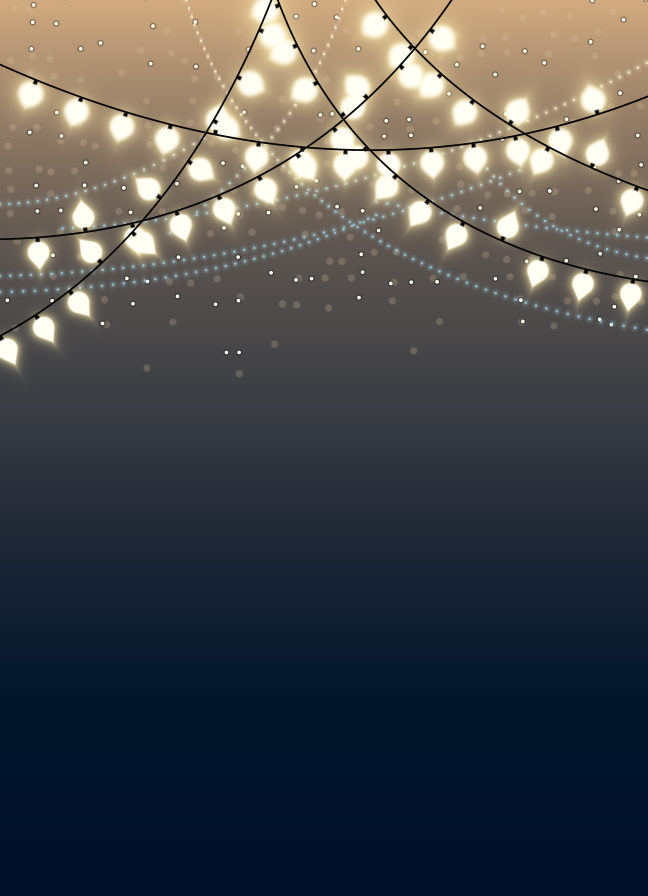
A WebGL 1 fragment shader for this background:

```glsl
precision highp float;
uniform vec2 u_resolution;

const vec3 BULB_WHITE = vec3(1.0, 1.0, 0.96);
const vec3 HALO_YELLOW = vec3(1.0, 0.93, 0.68);
const vec3 BOKEH_TAN = vec3(0.86, 0.76, 0.62);
const vec3 WIRE_BLACK = vec3(0.03, 0.025, 0.02);

float hash(vec2 p) {
  return fract(sin(dot(p, vec2(127.1, 311.7))) * 4375.85);
}

// Night sky, from navy at the foot to warm tan at the top
vec3 skyColor(float y) {
  vec3 c = mix(vec3(0.0, 0.06, 0.16), vec3(0.005, 0.085, 0.17), smoothstep(0.0, 0.22, y));
  c = mix(c, vec3(0.12, 0.155, 0.21), clamp((y - 0.22) / 0.18, 0.0, 1.0));
  c = mix(c, vec3(0.245, 0.252, 0.27), clamp((y - 0.40) / 0.17, 0.0, 1.0));
  c = mix(c, vec3(0.36, 0.33, 0.31), clamp((y - 0.57) / 0.15, 0.0, 1.0));
  c = mix(c, vec3(0.58, 0.49, 0.40), clamp((y - 0.72) / 0.15, 0.0, 1.0));
  return mix(c, vec3(0.82, 0.67, 0.50), clamp((y - 0.87) / 0.13, 0.0, 1.0));
}

// Quadratic curve, running from left to right
vec2 curvePoint(vec2 a, vec2 b, vec2 c, float t) {
  return mix(mix(a, b, t), mix(b, c, t), t);
}

vec2 curveTangent(vec2 a, vec2 b, vec2 c, float t) {
  return normalize(mix(b - a, c - b, t));
}

float curveParameter(vec2 a, vec2 b, vec2 c, float x) {
  float rise = b.x - a.x;
  float bend = a.x - 2.0 * b.x + c.x;
  float root = sqrt(max(rise * rise + bend * (x - a.x), 0.0));
  return clamp((x - a.x) / (rise + root), 0.0, 1.0);
}

// Round body with a pointed tip along the y axis
float bulbDistance(vec2 q, float radius, float roundness) {
  q.x = abs(q.x);
  float ball = length(q) - radius;
  float cone = q.y * 0.8 > q.x * 0.6 ? dot(q, vec2(0.8, 0.6)) - radius : ball;
  return mix(cone, ball, roundness);
}

// x: bulb cores, y: halo, z: wire and sockets
// spacing: bulbs per curve and phase; flip: first upturned bulb, step, last
vec3 lightString(vec2 p, vec2 a, vec2 b, vec2 c, vec2 spacing, vec3 flip, float aa) {
  float t = curveParameter(a, b, c, p.x);
  vec2 along = curveTangent(a, b, c, t);
  float wire = abs(dot(p - curvePoint(a, b, c, t), vec2(along.y, -along.x)));
  vec3 marks = vec3(0.0, 0.0, 1.0 - smoothstep(0.0003, 0.0006 + aa, wire));
  for (int i = 0; i < 16; i++) {
    float n = float(i);
    t = (n + spacing.y) / spacing.x;
    if (t > 0.98) break;
    vec2 anchor = curvePoint(a, b, c, t);
    along = curveTangent(a, b, c, t);
    bool upturned = n >= flip.x && n <= flip.z && mod(n - flip.x + 0.5, flip.y) < 1.0;
    vec2 hang = vec2(along.y, -along.x) * (upturned ? -1.0 : 1.0);
    vec2 q = vec2(dot(p - anchor, along), dot(p - anchor, hang));
    float power = smoothstep(0.68, 1.0, anchor.y);
    float d = bulbDistance(q - vec2(0.0, 0.0165), 0.0117 + 0.001 * power, 0.65 * power);
    float core = 1.0 - smoothstep(-aa - 0.003 * power, aa + 0.005 * power, d);
    float halo = exp(-max(d, 0.0) / mix(0.004, 0.008, power));
    vec2 box = abs(q - vec2(0.0, 0.0025)) - vec2(0.0022, 0.0025);
    float socket = 1.0 - smoothstep(-aa, aa, max(box.x, box.y));
    marks.x = max(marks.x, core);
    marks.y = 1.0 - (1.0 - marks.y) * (1.0 - 0.74 * halo);
    marks.z = max(marks.z, socket);
  }
  return marks;
}

vec3 joinStrings(vec3 s, vec3 t) {
  return vec3(max(s.x, t.x), 1.0 - (1.0 - s.y) * (1.0 - t.y), max(s.z, t.z));
}

// Evenly beaded strand, with a soft bloom around each bead
float beadStrand(vec2 p, vec2 a, vec2 b, vec2 c, float aa) {
  float count = floor((distance(a, b) + distance(b, c)) / 0.0115);
  float t = floor(curveParameter(a, b, c, p.x) * count + 0.5) / count;
  float d = distance(p, curvePoint(a, b, c, t));
  return max(1.0 - smoothstep(0.0008, 0.0012 + aa, d), 0.45 * exp(-d * d / 0.000012));
}

// Distance to a scattered speck, thinning out between two heights
float speckDistance(vec2 p, float cell, float density, vec2 heights, float seed) {
  vec2 id = floor(p / cell);
  vec2 jitter = vec2(hash(id + seed), hash(id + seed + 17.3));
  float d = length(p - (id + 0.22 + 0.56 * jitter) * cell);
  float chance = density * smoothstep(heights.x, heights.y, id.y * cell);
  return hash(id + seed + 41.7) < chance ? d : 1.0;
}

void main() {
  vec2 p = gl_FragCoord.xy / u_resolution.y;
  float aa = 1.0 / u_resolution.y;
  vec3 color = skyColor(p.y);

  // Pale bokeh and small ringed snow dots
  float bokeh = speckDistance(p, 0.025, 0.42, vec2(0.53, 0.74), 3.0);
  float snow = speckDistance(p, 0.026, 0.3, vec2(0.58, 0.66), 8.0);
  color = mix(color, BOKEH_TAN, 0.24 * (1.0 - smoothstep(0.0040 - aa, 0.0040 + aa, bokeh)));
  color = mix(color, WIRE_BLACK, 0.35 * (1.0 - smoothstep(0.0025, 0.0045, snow)));
  color = mix(color, BULB_WHITE, 1.0 - smoothstep(0.0014, 0.0016 + aa, snow));

  // Beaded strands, icy below and creamy above
  float beads = beadStrand(p, vec2(0.0, 0.772), vec2(0.12, 0.775), vec2(0.25, 0.86), aa);
  beads = max(beads, beadStrand(p, vec2(0.07, 0.745), vec2(0.42, 0.765), vec2(0.722, 0.93), aa));
  beads = max(beads, beadStrand(p, vec2(0.0, 0.692), vec2(0.30, 0.70), vec2(0.58, 0.81), aa));
  beads = max(beads, beadStrand(p, vec2(0.0, 0.674), vec2(0.25, 0.68), vec2(0.42, 0.76), aa));
  beads = max(beads, beadStrand(p, vec2(0.208, 1.0), vec2(0.30, 0.70), vec2(0.722, 0.632), aa));
  beads = max(beads, beadStrand(p, vec2(0.19, 0.74), vec2(0.34, 0.85), vec2(0.385, 1.0), aa));
  beads = max(beads, beadStrand(p, vec2(0.53, 0.83), vec2(0.60, 0.73), vec2(0.722, 0.712), aa));
  beads = max(beads, beadStrand(p, vec2(0.42, 0.775), vec2(0.58, 0.745), vec2(0.722, 0.735), aa));
  vec3 beadColor = mix(vec3(0.62, 0.82, 0.90), vec3(1.0, 0.96, 0.84), smoothstep(0.74, 0.88, p.y));
  color = mix(color, beadColor, 0.8 * beads);

  // Crossing bulb strings
  vec3 s = lightString(p, vec2(0.0, 0.928), vec2(0.3815, 0.757), vec2(0.722, 0.892), vec2(15.0, 0.8), vec3(4.0, 9.0, 13.0), aa);
  s = joinStrings(s, lightString(p, vec2(0.0, 0.733), vec2(0.3255, 0.74), vec2(0.504, 1.0), vec2(11.5, 0.75), vec3(1.0, 7.0, 8.0), aa));
  s = joinStrings(s, lightString(p, vec2(0.0, 0.625), vec2(0.195, 0.729), vec2(0.303, 1.0), vec2(9.6, 0.0), vec3(3.0, 2.0, 5.0), aa));
  s = joinStrings(s, lightString(p, vec2(0.31, 1.0), vec2(0.41, 0.733), vec2(0.722, 0.686), vec2(11.4, 0.12), vec3(3.0, 5.0, 8.0), aa));
  s = joinStrings(s, lightString(p, vec2(0.419, 1.0), vec2(0.514, 0.863), vec2(0.722, 0.788), vec2(7.7, 0.5), vec3(4.0, 2.0, 6.0), aa));
  color = mix(color, HALO_YELLOW, s.y);
  color = mix(color, BULB_WHITE, s.x);
  color = mix(color, WIRE_BLACK, s.z);
  gl_FragColor = vec4(color, 1.0);
}
```
